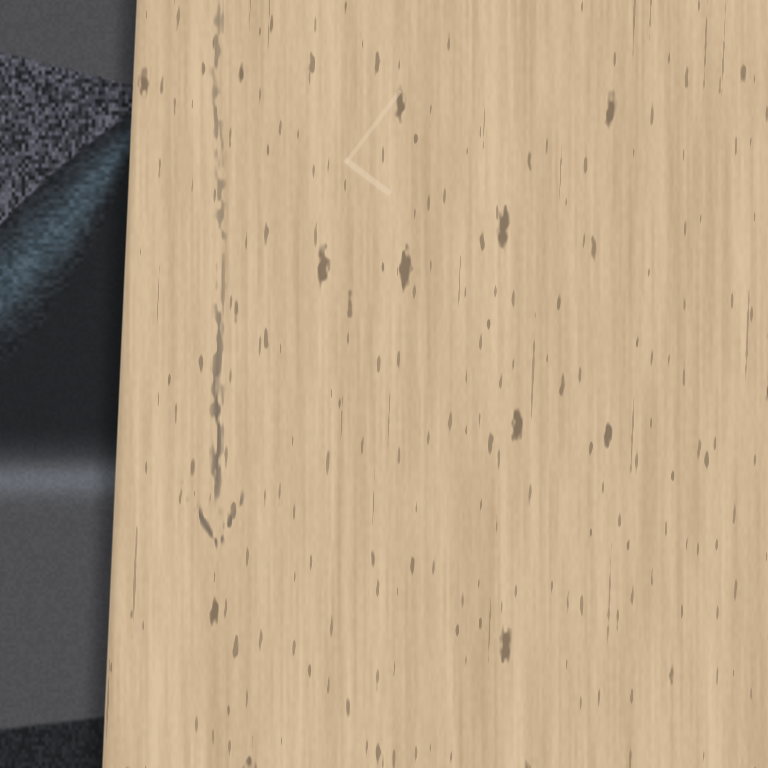
Give the GLSL for this texture, as a WebGL 1 fragment shader.

```glsl
precision highp float;
// A pale wooden board with fine upright grain, dark flecks and a ragged crack,
// lying beside a strip of dark carpet, leather and grey panels.
// Grain is stretched value noise; flecks are ragged ellipses in hashed cells.
uniform vec2 u_resolution;

const vec3 WOOD_LIGHT = vec3(0.845, 0.745, 0.610);
const vec3 WOOD_MID   = vec3(0.750, 0.650, 0.520);
const vec3 WOOD_DARK  = vec3(0.430, 0.365, 0.300);
const vec3 CRACK_GREY = vec3(0.400, 0.360, 0.320);
const vec3 SCRATCH    = vec3(0.900, 0.820, 0.710);
const vec3 PANEL      = vec3(0.310, 0.310, 0.320);
const vec3 CARPET     = vec3(0.270, 0.270, 0.300);
const vec3 LEATHER    = vec3(0.270, 0.320, 0.355);
const vec3 RECESS     = vec3(0.145, 0.150, 0.160);
const vec3 SHEEN      = vec3(0.440, 0.460, 0.490);
const float EDGE_FOOT = 0.133;   // board edge at the bottom
const float EDGE_LEAN = 0.045;   // its shift towards the top
const float CRACK_X   = 0.284;
const float FLECK_LEAN = 0.04;

float hash(vec2 p) {
  vec3 q = fract(p.xyx * vec3(0.1031, 0.1030, 0.0973));
  q += dot(q, q.yzx + 33.33);
  return fract((q.x + q.y) * q.z);
}

float noise(vec2 p) {
  vec2 i = floor(p), f = fract(p);
  f = f * f * (3.0 - 2.0 * f);
  return mix(mix(hash(i), hash(i + vec2(1.0, 0.0)), f.x),
             mix(hash(i + vec2(0.0, 1.0)), hash(i + 1.0), f.x), f.y);
}

// One ragged ellipse per kept cell; columns are shifted to hide the rows.
float flecks(vec2 p, vec2 cell, vec2 size, float share, float seed) {
  vec2 g = p / cell;
  g.y += 7.0 * hash(vec2(floor(g.x), seed));
  vec2 id = floor(g) + seed;
  vec2 centre = 0.3 + 0.4 * vec2(hash(id + 17.0), hash(id + 31.0));
  vec2 d = (fract(g) - centre) * cell;
  d.x -= FLECK_LEAN * d.y;
  float r = length(d / (size * mix(0.5, 1.2, hash(id + 53.0))));
  r += 0.9 * (noise(p * vec2(240.0, 100.0)) - 0.5);
  return step(hash(id), share) * (1.0 - smoothstep(0.45, 1.15, r));
}

float segment(vec2 p, vec2 a, vec2 b, float width) {
  vec2 ab = b - a;
  float t = clamp(dot(p - a, ab) / dot(ab, ab), 0.0, 1.0);
  return 1.0 - smoothstep(0.3 * width, width, length(p - a - t * ab));
}

// Upright crack with a forked foot, broken up by noise.
float crack(vec2 p) {
  float sway = 0.008 * (noise(vec2(3.0, p.y * 14.0)) - 0.5);
  float x = p.x - CRACK_X - sway;
  float body = exp(-pow(x / 0.009, 2.0)) * smoothstep(0.29, 0.38, p.y);
  body *= mix(0.62, 1.0, exp(-pow((p.y - 0.44) / 0.13, 2.0)));
  float fork = abs(abs(x) - 0.55 * (p.y - 0.29));
  fork = exp(-pow(fork / 0.007, 2.0));
  fork *= smoothstep(0.27, 0.30, p.y) * (1.0 - smoothstep(0.33, 0.39, p.y));
  float ragged = 0.6 * noise(p * vec2(210.0, 75.0)) + 0.4 * noise(p * vec2(330.0, 28.0));
  return smoothstep(0.52, 0.85, ragged + 0.55 * max(body, 0.75 * fork) - 0.2)
       * max(body, fork);
}

vec3 wood(vec2 p) {
  float broad = noise(p * vec2(28.0, 1.5));
  float streak = noise(p * vec2(95.0, 3.0) + 11.0);
  float fine = noise(p * vec2(240.0, 9.0) + 23.0);
  float pores = noise(p * vec2(300.0, 110.0));
  float tone = 0.62 + 0.55 * (broad - 0.5) + 0.55 * (streak - 0.5)
             + 0.55 * (fine - 0.5) + 0.28 * (pores - 0.5);
  vec3 c = mix(WOOD_MID, WOOD_LIGHT, clamp(tone, -0.3, 1.15));

  float marks = 0.38 * flecks(p, vec2(0.031, 0.55), vec2(0.0013, 0.060), 0.40, 3.0);
  marks = max(marks, 0.45 * flecks(p, vec2(0.022, 0.10), vec2(0.0019, 0.012), 0.42, 41.0));
  marks = max(marks, 0.55 * flecks(p, vec2(0.047, 0.13), vec2(0.0034, 0.014), 0.32, 83.0));
  marks = max(marks, 0.72 * flecks(p, vec2(0.120, 0.23), vec2(0.0075, 0.026), 0.42, 127.0));
  c = mix(c, WOOD_DARK, marks);
  c = mix(c, CRACK_GREY, 0.75 * crack(p));

  vec2 corner = vec2(0.452, 0.790);
  c = mix(c, SCRATCH, 0.45 * segment(p, corner, vec2(0.520, 0.880), 0.004));
  return mix(c, SCRATCH, 0.55 * segment(p, corner, vec2(0.505, 0.750), 0.006));
}

vec3 surroundings(vec2 p, float toEdge) {
  float weave = noise(p * vec2(230.0, 190.0));
  float pebble = noise(p * vec2(150.0, 210.0) + 5.0);
  // Grey panel with a bright upper fold, below a dark recess.
  vec3 c = mix(PANEL, RECESS, smoothstep(0.36, 0.45, p.y));
  c = mix(c, SHEEN, 0.7 * exp(-pow((p.y - 0.375) / 0.022, 2.0)));
  c = mix(RECESS * (0.8 + 0.5 * weave), c, smoothstep(-0.004, 0.004, p.y - 0.05 - 0.12 * p.x));
  // Curved leather arm, shaded as a roll.
  float low = 0.525 + 0.7 * p.x + 5.0 * p.x * p.x;
  float high = 0.707 + 1.05 * p.x - 1.2 * p.x * p.x;
  float across = (p.y - low) / max(high - low, 0.02);
  float roll = exp(-pow((across - 0.55) / 0.3, 2.0));
  vec3 arm = mix(RECESS, LEATHER, roll) * (0.78 + 0.44 * pebble);
  c = mix(c, arm, smoothstep(-0.006, 0.006, p.y - low));
  // Speckled carpet, then the upper panel.
  c = mix(c, CARPET * (0.45 + 1.1 * weave), smoothstep(-0.004, 0.004, p.y - high));
  c = mix(c, PANEL, smoothstep(-0.004, 0.004, p.y - 0.932 + 0.25 * p.x));
  c *= 0.95 + 0.1 * noise(p * 260.0);
  return c * mix(0.68, 1.0, smoothstep(0.0, 0.035, toEdge));
}

void main() {
  vec2 p = gl_FragCoord.xy / u_resolution;
  float inside = p.x - EDGE_FOOT - EDGE_LEAN * p.y;
  float soft = max(0.0015, 0.75 / u_resolution.x);
  vec3 board = wood(p) * mix(0.88, 1.0, smoothstep(0.0, 0.012, inside));
  vec3 c = mix(surroundings(p, -inside), board, smoothstep(-soft, soft, inside));
  gl_FragColor = vec4(c, 1.0);
}
```
